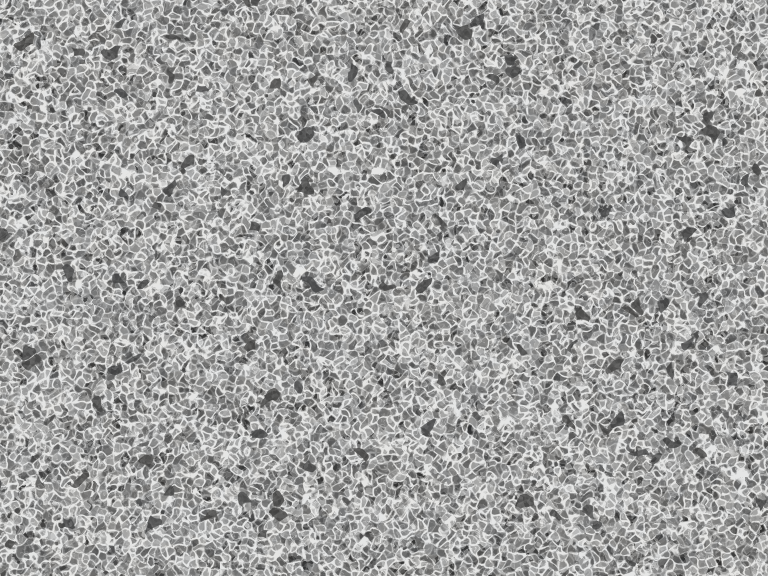
Give the GLSL for this texture, as a WebGL 1 fragment shader.

```glsl
precision highp float;
// Fine grey granite: angular mineral grains with pale rims, crumbs and dark flecks.
uniform vec2 u_resolution;

const float GRAIN_ROWS = 76.0;
const float CRUMB_ROWS = 150.0;
const float FLECK_ROWS = 50.0;
const vec3 STONE_TINT = vec3(1.0, 1.002, 0.998);

float hash(vec2 cell, float seed) {
  return fract(sin(dot(cell, vec2(127.1, 311.7)) + seed * 74.7) * 43758.5453);
}

// Layered sines that bend straight cell borders.
vec2 warp(vec2 p, float amount) {
  vec2 bend = sin(p.yx * 2.3 + 1.7 * sin(p * 0.71));
  bend += 0.6 * sin(p.yx * 4.1 - p * 1.3 + 2.0);
  return p + amount * bend;
}

// Slow drift in brightness, about -1 to 1.
float drift(vec2 p) {
  return 0.5 * sin(p.x * 7.0 + 2.0 * sin(p.y * 5.0))
       + 0.5 * sin(p.y * 9.0 - 1.5 * sin(p.x * 11.0 + 1.0));
}

// Cellular noise with a randomly turned, stretched metric for each cell.
// Returns: border distance, two random values of the nearest cell, border random.
vec4 cellular(vec2 p, float stretch, float seed) {
  vec2 base = floor(p);
  float nearest = 9.0;
  float second = 9.0;
  vec2 nearestCell = base;
  vec2 secondCell = base;
  for (int j = -1; j <= 1; j++) {
    for (int i = -1; i <= 1; i++) {
      vec2 cell = base + vec2(float(i), float(j));
      vec2 site = cell + vec2(hash(cell, seed), hash(cell, seed + 1.0));
      float angle = 3.14159 * hash(cell, seed + 2.0);
      vec2 axis = vec2(cos(angle), sin(angle));
      vec2 offset = p - site;
      float along = dot(offset, axis) / stretch;
      float across = dot(offset, vec2(-axis.y, axis.x)) * stretch;
      float d = length(vec2(along, across));
      if (d < nearest) {
        second = nearest;
        secondCell = nearestCell;
        nearest = d;
        nearestCell = cell;
      } else if (d < second) {
        second = d;
        secondCell = cell;
      }
    }
  }
  return vec4(second - nearest, hash(nearestCell, seed + 3.0),
              hash(nearestCell, seed + 4.0),
              hash(nearestCell + secondCell, seed + 5.0));
}

vec3 granite(vec2 uv) {
  vec4 grain = cellular(warp(uv * GRAIN_ROWS, 0.12), 1.25, 1.0);
  vec4 crumb = cellular(warp(uv * CRUMB_ROWS + 17.0, 0.12), 1.3, 11.0);
  vec4 fleck = cellular(warp(uv * FLECK_ROWS + 5.0, 0.16), 1.25, 23.0);

  // Grain bodies, some broken up by small crumbs.
  float tone = mix(0.36, 0.65, grain.y);
  float broken = mix(0.1, 0.42, smoothstep(0.35, 0.8, grain.z));
  tone += broken * (crumb.y - 0.48);

  // Pale rims that vary in strength from border to border.
  float rim = 1.0 - smoothstep(0.06, 0.34, grain.x);
  tone += rim * mix(0.08, 0.52, grain.w);
  float chip = 1.0 - smoothstep(0.05, 0.3, crumb.x);
  tone += chip * 0.18 * smoothstep(0.55, 0.95, crumb.w);

  // Sparse dark mineral flecks.
  float dark = step(0.962, fleck.y) * smoothstep(0.06, 0.2, fleck.x);
  tone = mix(tone, 0.25 + 0.1 * crumb.y, dark * 0.9);

  tone += 0.012 * drift(uv);
  vec3 warmth = vec3(0.006, 0.001, -0.007) * (fleck.z - 0.5);
  return clamp(tone, 0.2, 0.9) * STONE_TINT + warmth;
}

void main() {
  // Four samples per pixel smooth the grain borders.
  vec3 color = vec3(0.0);
  for (int j = 0; j < 2; j++) {
    for (int i = 0; i < 2; i++) {
      vec2 shift = (vec2(float(i), float(j)) - 0.5) * 0.5;
      color += granite((gl_FragCoord.xy + shift) / u_resolution.y);
    }
  }
  gl_FragColor = vec4(color * 0.25, 1.0);
}
```
